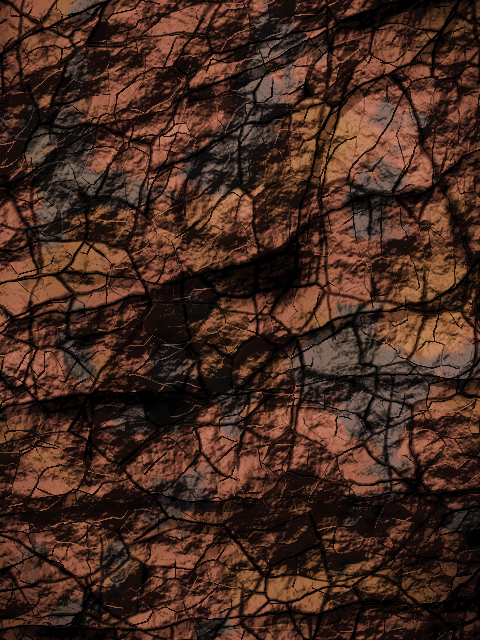
A WebGL 1 fragment shader for this texture:

```glsl
precision highp float;
// Fractured red-brown rock face with tilted facets, ledges, cracks and mineral stains.
uniform vec2 u_resolution;

const vec3 SHADOW = vec3(0.085, 0.048, 0.040);
const vec3 UMBER = vec3(0.24, 0.15, 0.11);
const vec3 RUSSET = vec3(0.38, 0.24, 0.17);
const vec3 CLAY = vec3(0.57, 0.38, 0.28);
const vec3 PALE = vec3(0.73, 0.55, 0.45);
const vec3 LIGHT = vec3(-0.36, 0.74, 0.57);

vec2 hash2(vec2 p) {
  vec2 k = vec2(dot(p, vec2(127.1, 311.7)), dot(p, vec2(269.5, 183.3)));
  return fract(sin(k) * 43758.55);
}

float corner(vec2 cell, vec2 f, vec2 o) {
  return dot(hash2(cell + o) * 2.0 - 1.0, f - o);
}

float gradientNoise(vec2 p) {
  vec2 i = floor(p), f = fract(p);
  vec2 u = f * f * f * (f * (f * 6.0 - 15.0) + 10.0);
  float low = mix(corner(i, f, vec2(0.0)), corner(i, f, vec2(1.0, 0.0)), u.x);
  float high = mix(corner(i, f, vec2(0.0, 1.0)), corner(i, f, vec2(1.0)), u.x);
  return mix(low, high, u.y);
}

float fbm(vec2 p) {
  float sum = 0.0, amp = 1.0;
  for (int i = 0; i < 5; i++) {
    sum += amp * gradientNoise(p);
    p = mat2(1.6, 1.2, -1.2, 1.6) * p + 7.3;
    amp *= 0.5;
  }
  return sum;
}

// Randomly tilted plane per Voronoi cell: x = height, y = distance to the cell edge.
vec2 facets(vec2 p, vec2 scale, float tilt) {
  p *= scale;
  vec2 cell = floor(p);
  float nearest = 9.0, second = 9.0, height = 0.0;
  for (int y = -1; y <= 1; y++) {
    for (int x = -1; x <= 1; x++) {
      vec2 id = cell + vec2(float(x), float(y));
      vec2 r = p - id - hash2(id);
      float d = length(r);
      if (d < nearest) {
        second = nearest;
        nearest = d;
        vec2 slope = hash2(id + 31.7) - 0.5;
        height = dot(slope, r) + 0.3 * (hash2(id + 57.1).x - 0.5);
      } else {
        second = min(second, d);
      }
    }
  }
  return vec2(height * tilt, 0.5 * (second - nearest)) / scale.x;
}

// Bends the face so that the upper beds climb to the right.
vec2 bend(vec2 p) {
  vec2 wobble = vec2(fbm(p * 5.0), fbm(p * 5.0 + 19.4));
  float climb = 0.32 * smoothstep(0.45, 0.9, p.y) + 0.08;
  return p + 0.032 * wobble - vec2(0.0, climb * p.x);
}

// x = height, y = distance to the nearest crack, z = position within a bed.
vec3 relief(vec2 p) {
  vec2 q = bend(p);
  vec2 slab = facets(q, vec2(4.5, 6.5), 0.95);
  vec2 block = facets(q + 3.7, vec2(11.0, 14.0), 0.8);
  vec2 chip = facets(q + 8.1, vec2(27.0, 33.0), 0.65);
  float bed = q.y * 5.5 + 0.35 * gradientNoise(q * 3.0);
  float rise = fract(bed);
  float joint = fract(q.x * 4.3 + hash2(vec2(floor(bed * 0.5), 4.0)).x);
  float seam = min(rise, 1.0 - rise) / 5.5;
  float split = min(joint, 1.0 - joint) / 4.3;
  float gap = 0.05 * max(gradientNoise(p * 7.0 + 2.0), 0.0);
  float crack = min(min(slab.y, block.y + gap), min(seam + gap * 0.4, split + gap));
  float grain = 0.48 * fbm(p * 15.0) / 15.0;
  float height = slab.x + block.x + chip.x + grain + 0.22 * (0.5 - rise) / 5.5;
  return vec3(height, crack, rise);
}

vec3 rockRamp(float tone) {
  vec3 c = mix(SHADOW, UMBER, smoothstep(0.19, 0.36, tone));
  c = mix(c, RUSSET, smoothstep(0.36, 0.49, tone));
  c = mix(c, CLAY, smoothstep(0.49, 0.64, tone));
  c = mix(c, PALE, smoothstep(0.64, 0.82, tone));
  return c * smoothstep(-0.25, 0.15, tone);
}

float diffuse(vec2 p, float height, float e) {
  float dx = relief(p + vec2(e, 0.0)).x - height;
  float dy = relief(p + vec2(0.0, e)).x - height;
  return max(dot(normalize(vec3(-dx, -dy, e)), LIGHT), 0.0);
}

void main() {
  vec2 p = gl_FragCoord.xy / u_resolution.y;
  vec2 uv = gl_FragCoord.xy / u_resolution;
  vec3 rock = relief(p);

  // Light, cast shadow, cracks and dark hollows under the ledges
  float tone = 0.21 + 0.53 * diffuse(p, rock.x, 0.002);
  float above = relief(p + 0.02 * normalize(LIGHT.xy)).x;
  tone -= 0.2 * smoothstep(0.004, 0.035, above - rock.x);
  tone -= 0.34 * (1.0 - smoothstep(0.0005, 0.0045, rock.y));
  float hollow = smoothstep(0.0, 0.35, gradientNoise(p * 4.5 + 11.0));
  tone -= 0.4 * hollow * smoothstep(0.68, 0.97, rock.z);
  tone += 0.16 * fbm(p * 3.2 + 5.0);

  // Charcoal and ochre stains gather near the middle
  float middle = exp(-9.0 * dot(uv - vec2(0.46, 0.48), uv - vec2(0.46, 0.48)));
  float charcoal = smoothstep(0.18, 0.32, fbm(p * 6.0 + 23.0) + 0.2 * middle);
  float ochre = smoothstep(0.05, 0.5, fbm(p * 5.0 + 41.0) + 0.25 * middle);
  tone -= 0.1 * charcoal;
  tone -= 0.42 * smoothstep(0.42, 0.85, length((uv - vec2(0.48, 0.54)) * vec2(1.0, 0.95)));

  vec3 color = rockRamp(tone);
  color *= mix(vec3(1.07, 0.93, 0.94), vec3(1.04, 0.99, 0.8), ochre);
  float grey = dot(color, vec3(0.35, 0.5, 0.15));
  color = mix(color, vec3(1.06, 0.99, 0.95) * grey, 0.7 * charcoal);
  gl_FragColor = vec4(color, 1.0);
}
```
